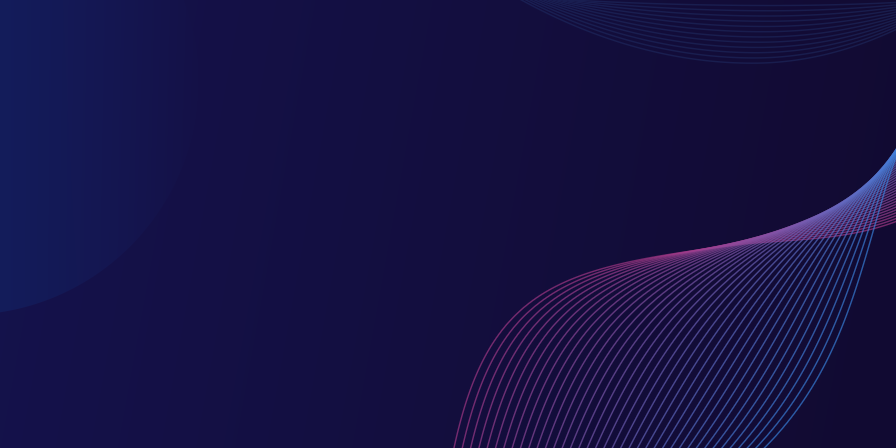
This background is drawn by a Shadertoy shader. Its source:

```glsl
// Dark indigo backdrop with a soft disc, a faint arc bundle and a twisted ribbon of fine lines.

// Lengths are in canvas heights, origin at the lower left.
const vec3 BASE_LEFT  = vec3(0.080, 0.070, 0.295);
const vec3 BASE_RIGHT = vec3(0.068, 0.040, 0.195);
const float BASE_TILT = 0.18;

const vec3 DISC_COLOR = vec3(0.075, 0.110, 0.355);
const vec2 DISC_CENTER = vec2(-0.078, 0.818);
const float DISC_RADIUS = 0.521;
const float DISC_FADE = 0.45;

const vec3 ARC_COLOR = vec3(0.130, 0.200, 0.420);
const int ARC_COUNT = 12;
const float ARC_CENTER = 1.680;
const float ARC_DEPTH = 0.141;
const float ARC_STEP = 0.0117;
const float ARC_OPACITY = 0.45;
const vec2 ARC_REACH = vec2(0.516, 0.438);   // left and right half widths

const vec3 RIBBON_PINK = vec3(0.660, 0.220, 0.530);
const vec3 RIBBON_BLUE = vec3(0.220, 0.520, 0.880);
const int RIBBON_COUNT = 38;
const int SOLVE_STEPS = 9;
const float RIBBON_OPACITY = 0.66;
const float LINE_HALF_WIDTH = 0.0016;

// Two joined cubic curves for each outer edge of the ribbon.
const vec2 PINK_EDGE[7] = vec2[7](
    vec2(1.010, -0.016), vec2(1.088, 0.364), vec2(1.245, 0.404),
    vec2(1.667, 0.456),
    vec2(1.810, 0.469), vec2(1.953, 0.464), vec2(2.083, 0.547));
const vec2 BLUE_EDGE[7] = vec2[7](
    vec2(1.690, -0.016), vec2(1.868, 0.154), vec2(1.909, 0.349),
    vec2(1.976, 0.578),
    vec2(1.998, 0.652), vec2(2.034, 0.742), vec2(2.083, 0.815));

float lineCoverage(float dist, float pixel) {
    return clamp((LINE_HALF_WIDTH - dist) / pixel + 0.5, 0.0, 1.0);
}

vec2 bezier(vec2 a, vec2 b, vec2 c, vec2 d, float s) {
    float r = 1.0 - s;
    return r * r * r * a + 3.0 * r * s * (r * b + s * c) + s * s * s * d;
}

vec2 bezierTangent(vec2 a, vec2 b, vec2 c, vec2 d, float s) {
    float r = 1.0 - s;
    return r * r * (b - a) + 2.0 * r * s * (c - b) + s * s * (d - c);
}

// Distance to the ribbon line that lies the given share of the way from pink to blue.
float ribbonDistance(vec2 p, float share) {
    vec2 joint = mix(PINK_EDGE[3], BLUE_EDGE[3], share);
    int first = p.x < joint.x ? 0 : 3;
    vec2 a = mix(PINK_EDGE[first], BLUE_EDGE[first], share);
    vec2 b = mix(PINK_EDGE[first + 1], BLUE_EDGE[first + 1], share);
    vec2 c = mix(PINK_EDGE[first + 2], BLUE_EDGE[first + 2], share);
    vec2 d = mix(PINK_EDGE[first + 3], BLUE_EDGE[first + 3], share);

    // Bisect for the curve point at this x, then measure across its tangent.
    float low = 0.0, high = 1.0;
    for (int i = 0; i < SOLVE_STEPS; i++) {
        float middle = 0.5 * (low + high);
        if (bezier(a, b, c, d, middle).x < p.x) low = middle;
        else high = middle;
    }
    float s = 0.5 * (low + high);
    vec2 offset = p - bezier(a, b, c, d, s);
    vec2 tangent = normalize(bezierTangent(a, b, c, d, s));
    return abs(offset.x * tangent.y - offset.y * tangent.x);
}

vec3 backdrop(vec2 p, float pixel) {
    float across = clamp((p.x - BASE_TILT * (p.y - 0.5)) / 2.0, 0.0, 1.0);
    vec3 color = mix(BASE_LEFT, BASE_RIGHT, across);
    float edge = DISC_RADIUS - length(p - DISC_CENTER);
    float disc = clamp(edge / pixel + 0.5, 0.0, 1.0);
    return mix(color, DISC_COLOR, disc * clamp(1.0 - p.x / DISC_FADE, 0.0, 1.0));
}

// Nested shallow bowls hanging from the top edge.
float arcBundle(vec2 p, float pixel) {
    float coverage = 0.0;
    for (int i = 0; i < ARC_COUNT; i++) {
        float k = float(i);
        float dx = p.x - ARC_CENTER - 0.004 * k;
        float reach = (dx < 0.0 ? ARC_REACH.x : ARC_REACH.y) - 0.006 * k;
        float depth = ARC_DEPTH - ARC_STEP * k;
        float bend = dx / reach;
        float slope = 2.0 * depth * bend / reach;
        float height = 1.0 - depth * (1.0 - bend * bend);
        float dist = abs(p.y - height) / sqrt(1.0 + slope * slope);
        coverage = max(coverage, lineCoverage(dist, pixel));
    }
    return coverage;
}

void mainImage(out vec4 fragColor, in vec2 fragCoord) {
    float pixel = 1.0 / iResolution.y;
    vec2 p = fragCoord * pixel;
    vec3 color = backdrop(p, pixel);
    color = mix(color, ARC_COLOR, ARC_OPACITY * arcBundle(p, pixel));

    // Ribbon lines, skipped outside their bounds
    if (p.x > 0.99 && p.y < 0.8) {
        for (int i = 0; i < RIBBON_COUNT; i++) {
            float share = float(i) / float(RIBBON_COUNT - 1);
            float ink = lineCoverage(ribbonDistance(p, share), pixel);
            color = mix(color, mix(RIBBON_PINK, RIBBON_BLUE, share), RIBBON_OPACITY * ink);
        }
    }
    fragColor = vec4(color, 1.0);
}
```
